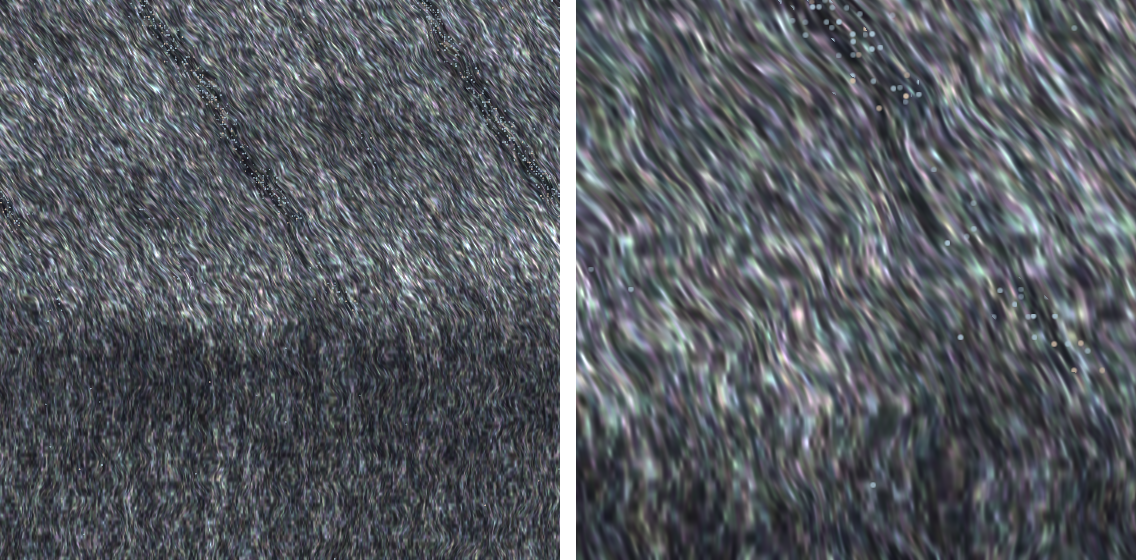
Left: the whole. Right: its middle third, enlarged.
This texture is drawn by a WebGL 1 fragment shader. Its source:

```glsl
precision highp float;
// Short dark grey fur: fine strands lean left in a lit upper half and hang
// upright in a shaded lower half. Stretched value noise in sheared coordinates
// makes the strands; diagonal partings are dark and dotted with bright glints.

uniform vec2 u_resolution;

#define LIT_TONE 0.395
#define SHADE_TONE 0.232
#define SHADE_EDGE 0.43
#define STRAND_CELLS vec2(240.0, 75.0)
#define STRAND_LEAN 0.62
#define STRAND_CONTRAST 0.31
#define TINT_AMOUNT 0.13
#define PARTING_LEAN 0.68
#define PARTING_GAP 0.25
#define PARTING_WIDTH 0.026
#define GLINT_CELLS 250.0
#define GLINT_SHARE 0.30

vec3 hash3(vec2 p) {
  vec3 q = fract(p.xyx * vec3(0.1031, 0.1030, 0.0973));
  q += dot(q, q.yxz + 33.33);
  return fract((q.xxy + q.yzz) * q.zyx);
}

// Smooth value noise, three independent channels in 0..1.
vec3 noise3(vec2 p) {
  vec2 cell = floor(p);
  vec2 f = fract(p);
  f = f * f * (3.0 - 2.0 * f);
  vec3 low = mix(hash3(cell), hash3(cell + vec2(1.0, 0.0)), f.x);
  vec3 high = mix(hash3(cell + vec2(0.0, 1.0)), hash3(cell + 1.0), f.x);
  return mix(low, high, f.y);
}

float noise(vec2 p) {
  return noise3(p).x;
}

// Straightens the strands: no lean below the shade edge, full lean above it.
vec2 combed(vec2 p) {
  float bend = 0.05;
  float shift = STRAND_LEAN * bend * log(1.0 + exp((p.y - SHADE_EDGE) / bend));
  float stray = 0.012 * (noise(p * 28.0 + 5.0) - 0.5);
  return vec2(p.x + shift + stray + 1.0, p.y + 1.0);
}

// Broad light: lit top, shaded bottom, soft folds between.
float broadTone(vec2 p) {
  float edge = p.y + 0.05 * (noise(p * vec2(5.0, 3.0) + 9.0) - 0.5);
  float lit = smoothstep(SHADE_EDGE - 0.09, SHADE_EDGE + 0.09, edge);
  float tone = mix(SHADE_TONE, LIT_TONE, lit);
  vec2 fold = vec2(p.x * 2.6, p.y * 7.0 + p.x * 2.2);
  float folds = noise(fold + 21.0) + 0.6 * noise(fold * 2.3 + 40.0) - 0.8;
  tone *= 1.0 + 0.22 * folds;
  vec2 hollow = (p - vec2(0.58, 0.76)) / vec2(0.24, 0.09);
  vec2 ridge = (p - vec2(0.85, 0.55)) / vec2(0.35, 0.05);
  tone += 0.05 * exp(-dot(ridge, ridge)) - 0.07 * exp(-dot(hollow, hollow));
  return tone + 0.025 * (1.0 - smoothstep(0.05, 0.3, p.y));
}

// Strength of the diagonal partings, every other one being strong.
float partings(vec2 p) {
  float across = p.x + PARTING_LEAN * p.y + 0.035 * (noise(p * 11.0) - 0.5);
  float total = 0.0;
  for (int i = 0; i < 6; i++) {
    float k = float(i);
    float d = (across - 0.43 - PARTING_GAP * k) / PARTING_WIDTH;
    float strong = max(1.0 - mod(k, 2.0), step(4.5, k));
    float patches = smoothstep(0.15, 0.6, noise(vec2(k * 7.3, p.y * 9.0 + 3.0)));
    total += exp(-d * d) * mix(0.35, 1.0, strong) * mix(0.4, 1.0, patches);
  }
  return min(total, 1.0) * smoothstep(0.41, 0.50, p.y);
}

// Small round glints, one possible per cell.
vec4 glints(vec2 p, float share) {
  vec2 g = p * GLINT_CELLS;
  vec3 pick = hash3(floor(g) + 71.0);
  vec3 look = hash3(floor(g) + 313.0);
  float d = length(fract(g) - 0.35 - 0.3 * look.xy);
  float dot0 = 1.0 - smoothstep(0.2, 0.62, d);
  vec3 color = mix(vec3(0.66, 0.76, 0.82), vec3(0.82, 0.74, 0.66), step(0.82, look.z));
  return vec4(color, dot0 * step(pick.x, share) * mix(0.45, 1.0, pick.y));
}

void main() {
  vec2 p = gl_FragCoord.xy / u_resolution.y;
  vec2 c = combed(p);

  // Strands, finer hairs and longer clumps.
  vec3 strand = noise3(c * STRAND_CELLS) - 0.5;
  vec3 hair = noise3(c * STRAND_CELLS * vec2(1.7, 2.1) + 17.0) - 0.5;
  float clump = noise(c * vec2(70.0, 11.0) + 31.0) - 0.5;
  float grain = 3.4 * strand.x + 2.9 * hair.x + 1.5 * clump;

  float parting = partings(p);
  float tone = broadTone(p) * (1.0 - 0.42 * parting);
  float light = tone * exp(STRAND_CONTRAST * (1.0 + 0.3 * parting) * grain);

  // Cool grey with faint coloured flecks.
  vec3 color = vec3(0.955 * light, light, light + 0.024);
  vec3 fleck = vec3(strand.y, hair.y, strand.z);
  color *= 1.0 + TINT_AMOUNT * 2.0 * (fleck - dot(fleck, vec3(0.333)));

  vec4 glint = glints(p, GLINT_SHARE * parting * parting);
  color = mix(color, glint.rgb, glint.a);
  gl_FragColor = vec4(clamp(color, 0.0, 1.0), 1.0);
}
```
